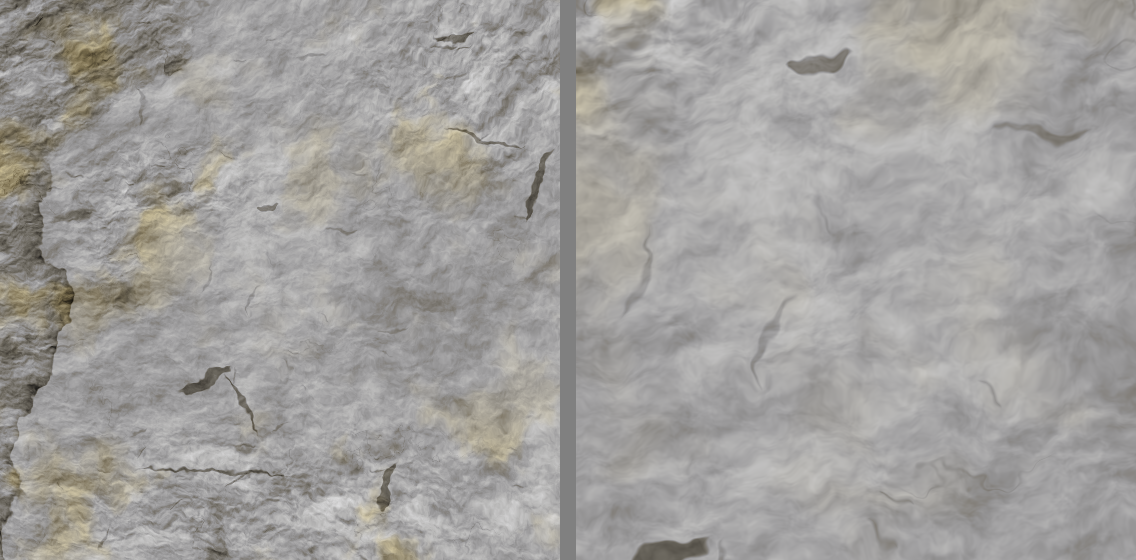
Left: the whole. Right: its middle third, enlarged.
Write a Shadertoy shader that draws this texture.

```glsl
// Weathered limestone face: a pale grey slab beside a darker, mossy recess.
// Layered gradient noise gives grain and side-lit relief; tapered slivers cut
// the cracks, and a tone ramp turns the summed brightness into stone colours.

const vec3 HOLLOW = vec3(0.31, 0.29, 0.25);
const vec3 UMBER  = vec3(0.43, 0.41, 0.36);
const vec3 TAUPE  = vec3(0.52, 0.50, 0.46);
const vec3 SLATE  = vec3(0.58, 0.57, 0.55);
const vec3 STONE  = vec3(0.65, 0.64, 0.62);
const vec3 CHALK  = vec3(0.73, 0.72, 0.69);
const vec3 OCHRE_TINT = vec3(1.06, 1.00, 0.80);
const vec3 COOL_TINT  = vec3(0.98, 0.99, 1.03);
const int CRACKS = 46;

vec2 hash22(vec2 p) {
    vec3 q = fract(p.xyx * vec3(0.1031, 0.1030, 0.0973));
    q += dot(q, q.yzx + 33.33);
    return fract((q.xx + q.yz) * q.zy);
}

float corner(vec2 cell, vec2 offset) {
    return dot(hash22(cell) * 2.0 - 1.0, offset);
}

float noise(vec2 p) {
    vec2 i = floor(p), f = p - i, e = vec2(1.0, 0.0);
    vec2 u = f * f * f * (f * (f * 6.0 - 15.0) + 10.0);
    return mix(mix(corner(i, f), corner(i + e.xy, f - e.xy), u.x),
               mix(corner(i + e.yx, f - e.yx), corner(i + e.xx, f - e.xx), u.x), u.y);
}

float fbm(vec2 p, int octaves, float gain) {
    float sum = 0.0, amp = 1.0;
    for (int i = 0; i < octaves; i++) {
        sum += amp * noise(p);
        p = p * 2.03 + vec2(17.3, 41.7);
        amp *= gain;
    }
    return sum;
}

// Soft elliptical region, 1 at the centre
float spot(vec2 p, vec2 centre, vec2 radius) {
    vec2 d = (p - centre) / radius;
    return exp(-dot(d, d));
}

// Crack that tapers towards both ends
float sliver(vec2 p, vec2 centre, float angle, float halfLen, float halfWidth, float soft) {
    vec2 d = p - centre, along = vec2(cos(angle), sin(angle));
    float x = dot(d, along), y = dot(d, vec2(-along.y, along.x));
    float taper = max(1.0 - x * x / (halfLen * halfLen), 0.0);
    float edge = abs(y) - halfWidth * taper;
    return (1.0 - smoothstep(-soft, soft, edge)) * min(taper * 3.0, 1.0);
}

float randomCracks(vec2 p, float soft) {
    float cut = 0.0;
    for (int i = 0; i < CRACKS; i++) {
        vec2 centre = hash22(vec2(float(i), 3.7));
        vec2 shape = hash22(vec2(float(i), 19.1));
        float angle = (shape.x - 0.5) * 1.1 + 1.3 * step(0.76, shape.y);
        float len = mix(0.010, 0.045, shape.y * shape.x);
        cut = max(cut, sliver(p, centre, angle, len, len * 0.12, soft));
    }
    return cut;
}

float mainCracks(vec2 p, float soft) {
    float cut = sliver(p, vec2(0.370, 0.322), 0.35, 0.060, 0.011, soft);
    cut = max(cut, sliver(p, vec2(0.435, 0.275), -1.10, 0.060, 0.004, soft));
    cut = max(cut, sliver(p, vec2(0.480, 0.632), 0.15, 0.024, 0.007, soft));
    cut = max(cut, sliver(p, vec2(0.810, 0.938), 0.05, 0.035, 0.007, soft));
    cut = max(cut, sliver(p, vec2(0.960, 0.670), 1.25, 0.075, 0.009, soft));
    cut = max(cut, sliver(p, vec2(0.860, 0.755), -0.15, 0.080, 0.004, soft));
    cut = max(cut, sliver(p, vec2(0.380, 0.160), -0.05, 0.150, 0.003, soft));
    return max(cut, sliver(p, vec2(0.690, 0.130), 1.30, 0.050, 0.009, soft));
}

// Horizontal position where the recess meets the slab
float recessEdge(float y) {
    return 0.02 + 0.11 * exp(-pow((y - 0.44) / 0.14, 2.0))
         + 0.05 * smoothstep(0.5, 0.7, y) + 0.26 * smoothstep(0.69, 0.92, y);
}

float relief(vec2 p) {
    return fbm(p * vec2(5.0, 9.0), 7, 0.55);
}

float span(float a, float b, float x) {
    return clamp((x - a) / (b - a), 0.0, 1.0);
}

vec3 stoneRamp(float tone) {
    vec3 c = mix(HOLLOW, UMBER, span(0.29, 0.41, tone));
    c = mix(c, TAUPE, span(0.41, 0.50, tone));
    c = mix(c, SLATE, span(0.50, 0.57, tone));
    c = mix(c, STONE, span(0.57, 0.64, tone));
    c = mix(c, CHALK, span(0.64, 0.72, tone));
    return c * clamp(tone / 0.29, 0.3, 1.0) + 0.8 * max(tone - 0.72, 0.0);
}

void mainImage(out vec4 fragColor, in vec2 fragCoord) {
    vec2 p = fragCoord / iResolution.y;
    float soft = max(0.0015, 1.0 / iResolution.y);

    // Bent bedding direction and ragged outlines
    vec2 bed = vec2(p.x, p.y - 0.45 * p.x * (p.y - 0.25));
    vec2 wobble = vec2(fbm(p * 13.0, 4, 0.6), fbm(p * 13.0 + 57.0, 4, 0.6));
    vec2 ragged = p + 0.020 * wobble;
    bed += 0.012 * wobble;

    // Regions: recess, broken zones and smooth slab
    float inside = recessEdge(p.y) - p.x + 0.035 * wobble.x + 0.05 * noise(p * 6.0);
    float upper = smoothstep(0.62, 0.78, p.y);
    float recess = smoothstep(-0.004 - 0.03 * upper, 0.004 + 0.03 * upper, inside);
    float broken = spot(ragged, vec2(0.32, 0.67), vec2(0.16, 0.07))
                 + spot(ragged, vec2(0.20, 0.55), vec2(0.08, 0.12))
                 + spot(ragged, vec2(0.85, 0.86), vec2(0.22, 0.18))
                 + spot(ragged, vec2(0.45, 0.08), vec2(0.50, 0.14));
    float rough = clamp(max(recess, broken), 0.0, 1.0);

    // Broad tone, streaked grain and relief lit from the upper left
    float patches = fbm(bed * vec2(3.0, 4.5) + 8.0, 4, 0.5);
    float grain = fbm(bed * vec2(15.0, 27.0) + 31.0, 5, 0.7);
    float slope = relief(bed) - relief(bed + vec2(-0.0018, 0.0038));
    slope = slope < 0.0 ? slope * 1.25 : slope;
    float tone = 0.642 + 0.12 * patches + 0.12 * grain + slope * mix(0.45, 1.15, rough);

    // Pale chips and dark weathered pits
    float chips = smoothstep(0.12, 0.30, fbm(bed * vec2(11.0, 18.0) + 73.0, 4, 0.6));
    float pits = smoothstep(0.15, 0.50, fbm(ragged * 12.0 + 91.0, 5, 0.6));
    tone += chips * mix(0.02, 0.09, rough);
    tone -= pits * mix(0.03, 0.15, rough);
    tone -= recess * (0.085 + 0.10 * smoothstep(-0.1, 0.4, patches));
    tone += 0.05 * spot(p, vec2(1.0, 0.18), vec2(0.25, 0.22));
    tone -= 0.05 * spot(ragged, vec2(0.66, 0.46), vec2(0.07, 0.16));

    // Hairline joints, cracks and the shadow along the recess
    float joint = 1.0 - smoothstep(0.0, 0.022, abs(noise(bed * vec2(6.0, 9.0) + 0.5 * wobble)));
    joint *= smoothstep(0.05, 0.25, noise(p * 8.0 + 21.0));
    float shade = smoothstep(-0.003, 0.003, inside) * exp(-max(inside, 0.0) * 75.0);
    tone -= 0.10 * joint * mix(0.5, 1.0, rough);
    tone -= 0.20 * randomCracks(ragged, soft) * mix(0.55, 1.0, rough);
    tone -= 0.28 * mainCracks(ragged, soft);
    tone -= 0.22 * shade * (1.0 - 0.7 * upper);

    // Stone colour with cool slab and ochre stains
    float stain = smoothstep(0.0, 0.45, fbm(ragged * 5.0 + 43.0, 4, 0.6));
    stain *= clamp(0.20 + 0.75 * rough + 0.5 * spot(p, vec2(0.85, 0.1), vec2(0.2, 0.12)), 0.0, 1.0);
    vec3 color = stoneRamp(tone);
    color *= mix(COOL_TINT, OCHRE_TINT, stain);
    fragColor = vec4(clamp(color, 0.0, 1.0), 1.0);
}
```
